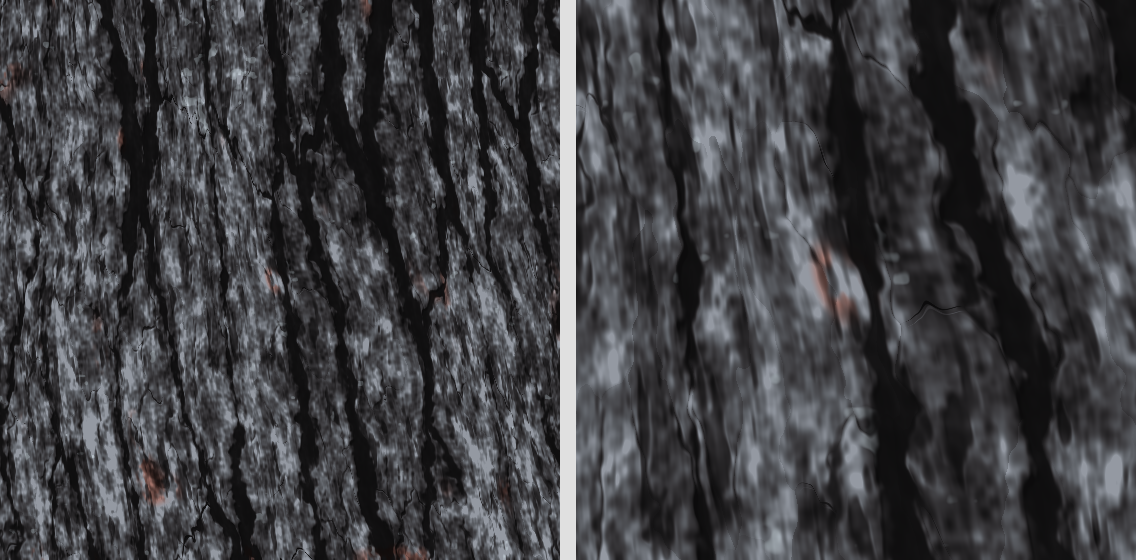
Left, the full canvas; right, a detail of the centre.
Reproduce this texture procedurally as a WebGL 2 fragment shader.

```glsl
#version 300 es
precision highp float;
// Weathered grey tree bark: leaning ragged ridges, dark fissures, fibres, lichen and rust stains.

#define RIDGE_DENSITY vec2(9.5, 1.5)
#define FLAKE_DENSITY vec2(27.0, 6.5)
#define FIBRE_DENSITY vec2(105.0, 21.0)
#define CHIP_DENSITY vec2(60.0, 36.0)
#define FISSURE_WIDTH 0.0105
#define BASE_TONE 0.292
#define FISSURE_TONE 0.078
#define RELIEF 0.17
#define LIGHT_STEP vec2(-0.0018, 0.0028)
#define LICHEN_CENTRE vec2(0.33, 0.86)
#define LICHEN_COLOUR vec3(0.51, 0.54, 0.56)
#define RUST_TINT vec3(1.12, 0.76, 0.66)

uniform vec2 u_resolution;
out vec4 fragColor;

float hash(vec2 p) {
    return fract(sin(dot(p, vec2(127.1, 311.7))) * 43758.545);
}

vec2 hash2(vec2 p) {
    return vec2(hash(p), hash(p + 57.3));
}

float noise(vec2 p) {
    vec2 i = floor(p), f = fract(p);
    f = f * f * (3.0 - 2.0 * f);
    float low = mix(hash(i), hash(i + vec2(1, 0)), f.x);
    float high = mix(hash(i + vec2(0, 1)), hash(i + vec2(1, 1)), f.x);
    return mix(low, high, f.y);
}

float fbm(vec2 p) {
    return 0.5 * noise(p) + 0.3 * noise(p * 2.0 + 17.0) + 0.2 * noise(p * 4.0 + 41.0);
}

// Bend the canvas so that the grain leans and wanders.
vec2 alongGrain(vec2 p) {
    float lean = 0.05 + 0.13 * p.x;
    p.x += (p.y - 0.5) * lean;
    p.x += 0.06 * (noise(p * vec2(4.0, 2.5)) - 0.5);
    p.x += 0.016 * (noise(p * vec2(17.0, 9.0)) - 0.5);
    return p;
}

// Fray the plate outlines in both directions.
vec2 fray(vec2 q) {
    vec2 coarse = vec2(fbm(q * vec2(36.0, 26.0)), fbm(q * vec2(40.0, 14.0) + 31.0)) - 0.5;
    return q + coarse * vec2(0.026, 0.11);
}

// Stretched Voronoi plates: x = distance to the border, y = random plate value.
vec2 plates(vec2 q, vec2 density) {
    vec2 s = q * density, cell = floor(s), f = s - cell;
    vec2 nearest = vec2(0.0);
    float best = 99.0, border = 99.0, id = 0.0;
    for (int y = -1; y <= 1; y++)
    for (int x = -1; x <= 1; x++) {
        vec2 o = vec2(x, y);
        vec2 r = o + hash2(cell + o) - f;
        if (dot(r, r) < best) {
            best = dot(r, r);
            nearest = r;
            id = hash(cell + o + 9.7);
        }
    }
    for (int y = -2; y <= 2; y++)
    for (int x = -2; x <= 2; x++) {
        vec2 o = vec2(x, y);
        vec2 r = o + hash2(cell + o) - f, d = r - nearest;
        if (dot(d, d) > 0.0001) {
            // Borders across the grain count as farther, so they stay thin
            vec2 n = normalize(d), g = n * density;
            float across = g.x * g.x / dot(g, g);
            border = min(border, dot(0.5 * (r + nearest), n) / length(g) / (0.15 + 0.85 * across));
        }
    }
    return vec2(border, id);
}

// x = height, y = openness to light, z = surface tone.
vec3 bark(vec2 p) {
    vec2 q = alongGrain(p), frayed = fray(q);
    float fibre = fbm(q * FIBRE_DENSITY);
    float chips = fbm(q * CHIP_DENSITY + 7.0);
    float grit = noise(q * vec2(210.0, 150.0) + 5.0);
    float hollow = noise(q * vec2(8.0, 2.5) + 3.0);
    vec2 ridge = plates(frayed, RIDGE_DENSITY);
    vec2 flake = plates(frayed + 3.1, FLAKE_DENSITY);

    // Fissures with shaded flanks, broken cracks and short pits
    float ragged = (chips - 0.5) * 0.014 + (fibre - 0.5) * 0.008;
    float gap = FISSURE_WIDTH * mix(-0.1, 2.0, hollow);
    float fissure = smoothstep(gap - 0.0035, gap + 0.0025, ridge.x + ragged);
    float flank = mix(0.6, 1.0, smoothstep(0.0, 0.024, ridge.x + ragged - 0.5 * gap));
    float crack = smoothstep(-0.0005, 0.004, flake.x + 0.6 * ragged);
    float cracked = smoothstep(0.38, 0.62, noise(q * vec2(20.0, 13.0) + 21.0));
    float pit = smoothstep(0.27, 0.41, fbm(q * vec2(72.0, 17.0) + 33.0));
    float open = fissure * mix(1.0, mix(0.25, 1.0, crack), cracked) * mix(0.3, 1.0, pit);

    // Uneven surface, skewed so that pale grains are few and crisp
    float uneven = 1.75 * (fibre - 0.5) + 1.65 * (chips - 0.5) + 0.5 * (grit - 0.5)
        + 0.3 * (ridge.y - 0.5) + 0.35 * (flake.y - 0.5) - 0.4 * (hollow - 0.5);
    float height = (0.4 * fibre + 0.5 * chips + 0.2 * grit + 0.2) * open;
    return vec3(height, open, BASE_TONE * flank * exp(uneven));
}

void main() {
    vec2 p = gl_FragCoord.xy / u_resolution.y;
    vec2 q = alongGrain(p);
    vec3 here = bark(p);
    float slope = here.x - bark(p + LIGHT_STEP).x;

    // Lit tone, warm in the dark and cool in the light
    float tone = mix(FISSURE_TONE * (0.6 + 1.4 * here.z), here.z, here.y);
    tone += clamp(slope * RELIEF, -0.08, 0.11) * (0.2 + 0.8 * here.y);
    tone = clamp(tone, 0.045, 0.6);
    vec3 colour = tone * mix(vec3(1.02, 0.98, 1.03), vec3(0.965, 1.0, 1.06), smoothstep(0.12, 0.4, tone));

    // Rust stains
    float rust = smoothstep(0.84, 0.96, noise(q * vec2(18.0, 8.0) + 60.0)) * smoothstep(0.4, 0.6, fbm(q * vec2(60.0, 30.0)));
    colour *= mix(vec3(1.0), RUST_TINT, rust);

    // Pale lichen crusts
    float colony = exp(-dot(p - LICHEN_CENTRE, p - LICHEN_CENTRE) * 90.0);
    float lichen = smoothstep(0.76, 0.83, fbm(p * vec2(42.0, 38.0) + 80.0) + 0.17 * colony);
    colour = mix(colour, LICHEN_COLOUR * (0.6 + 1.3 * here.z), 0.7 * lichen * here.y);

    fragColor = vec4(colour, 1.0);
}
```
